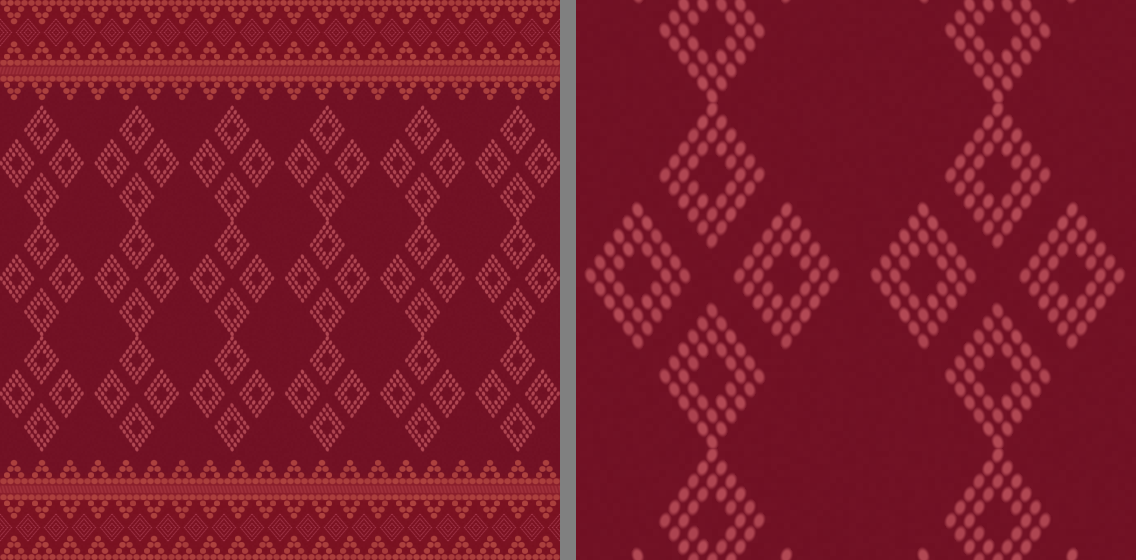
Left, the full canvas; right, a detail of the centre.
Write a Shadertoy shader that draws this pattern.

```glsl
// Woven cloth: six columns of three beaded diamond clusters on deep red,
// between two mirrored borders of beaded triangles, fine lozenges and hatching.
// Beads are cells of diagonal or staggered grids, drawn as soft ellipses.

#define UNITS 768.0                    // design units across the canvas
#define CLUSTER_PITCH vec2(130.6, 158.0)
#define CLUSTER_ORIGIN vec2(57.0, 386.0)
#define BEAD_STEP vec2(4.3, 6.0)       // diagonal step between diamond beads
#define BEAD_RADIUS vec2(2.3, 3.1)
#define BORDER_REPEATS 20.0
#define ROW_STEP 8.4                   // spacing of triangle bead rows
#define SOFTNESS 1.0
#define FIELD_COLOR vec3(0.447, 0.067, 0.142)
#define BORDER_COLOR vec3(0.480, 0.070, 0.130)
#define PINK vec3(0.700, 0.285, 0.330)
#define CORAL vec3(0.680, 0.260, 0.245)

float hash21(vec2 p) {
    vec3 q = fract(vec3(p.xyx) * 0.1031);
    q += dot(q, q.yzx + 33.33);
    return fract((q.x + q.y) * q.z);
}

float fill(float d) {
    float aa = max(SOFTNESS, 0.75 * UNITS / iResolution.y);
    return 1.0 - smoothstep(-aa, aa, d);
}

float ellipse(vec2 p, vec2 r) {
    return (length(p / r) - 1.0) * min(r.x, r.y);
}

// Six by six beads on a diagonal grid, with the middle four left out.
float beadDiamond(vec2 p) {
    vec2 g = p / BEAD_STEP;
    vec2 diag = 2.0 * floor(vec2(g.x + g.y, g.x - g.y) * 0.5) + 1.0;
    float ring = max(abs(diag.x), abs(diag.y));
    if (ring < 2.0 || ring > 6.0) return 0.0;
    vec2 cell = 0.5 * vec2(diag.x + diag.y, diag.x - diag.y);
    vec2 d = p - cell * BEAD_STEP;
    d.x -= 0.15 * d.y;
    return fill(ellipse(d, BEAD_RADIUS)) * (0.88 + 0.12 * hash21(cell + 17.0));
}

// Four diamonds around a center, repeated in columns and three rows.
float clusters(vec2 p) {
    vec2 q = p - CLUSTER_ORIGIN;
    vec2 id = round(q / CLUSTER_PITCH);
    id.y = clamp(id.y, -1.0, 1.0);
    q -= id * CLUSTER_PITCH;
    float side = beadDiamond(vec2(abs(q.x) - 34.0, q.y));
    float tip = beadDiamond(vec2(q.x, abs(q.y) - 46.0));
    return max(side, tip);
}

// Bead rows of 4, 3, 2 and 1 per repeat; y grows from base to tip.
float beadTriangles(float x, float y) {
    float row = clamp(round(y / ROW_STEP), 0.0, 3.0);
    float pitch = UNITS / (4.0 * BORDER_REPEATS);
    float repeatId = floor(x / (4.0 * pitch));
    float t = x / pitch - 4.0 * repeatId - 2.0;
    float stagger = mod(row, 2.0) < 0.5 ? 0.5 : 0.0;
    float c = stagger + round(t - stagger);
    bool hole = row == 1.0 && abs(c) < 0.1;
    if (hole || abs(c) > 0.5 * (3.0 - row) + 0.1) return 0.0;
    vec2 d = vec2((t - c) * pitch, y - row * ROW_STEP);
    float shade = 0.84 + 0.16 * hash21(vec2(c + 4.0 * repeatId, row));
    return fill(ellipse(d, vec2(4.4, 4.0))) * shade;
}

// Concentric stitched lozenges centered between the triangles.
float lozenges(float x, float y) {
    float pitch = UNITS / BORDER_REPEATS;
    vec2 q = abs(vec2(x - round(x / pitch) * pitch, y));
    float r = q.x / 17.0 + q.y / 20.0;
    float line = abs(fract(r / 0.32 + 0.6) - 0.5) * 0.32 * 13.0;
    float stitch = 0.72 + 0.28 * cos(q.y * 2.1);
    return fill(line - 0.65) * stitch * (1.0 - smoothstep(0.97, 1.08, r));
}

void mainImage(out vec4 fragColor, in vec2 fragCoord) {
    vec2 p = fragCoord / iResolution.xy * UNITS;
    float edge = min(p.y, UNITS - p.y);   // distance from nearest border edge

    // Ground cloth with a faint weave grain
    vec3 color = mix(BORDER_COLOR, FIELD_COLOR, smoothstep(104.0, 122.0, edge));
    color += 0.008 * (hash21(floor(p / 3.0)) - 0.5);

    // Central clusters
    color = mix(color, PINK, clusters(p));

    // Border: warm strip, hatching, lozenges, then triangles
    float strip = fill(abs(edge - 97.0) - 15.0);
    color = mix(color, vec3(0.54, 0.12, 0.17), strip);
    float hatch = 0.5 + 0.5 * cos(6.2832 * (p.x + 0.3 * (edge - 97.0)) * 160.0 / UNITS);
    float hatchBand = fill(abs(edge - 97.0) - 5.0);
    color = mix(color, vec3(0.63, 0.20, 0.24), hatchBand * (0.25 + 0.65 * hatch));
    color = mix(color, vec3(0.65, 0.23, 0.31), lozenges(p.x, edge - 44.5));

    float beads = beadTriangles(p.x, edge - 4.0);
    beads = max(beads, beadTriangles(p.x, 86.0 - edge));
    beads = max(beads, beadTriangles(p.x, edge - 108.0));
    color = mix(color, CORAL, beads);

    fragColor = vec4(color, 1.0);
}
```
